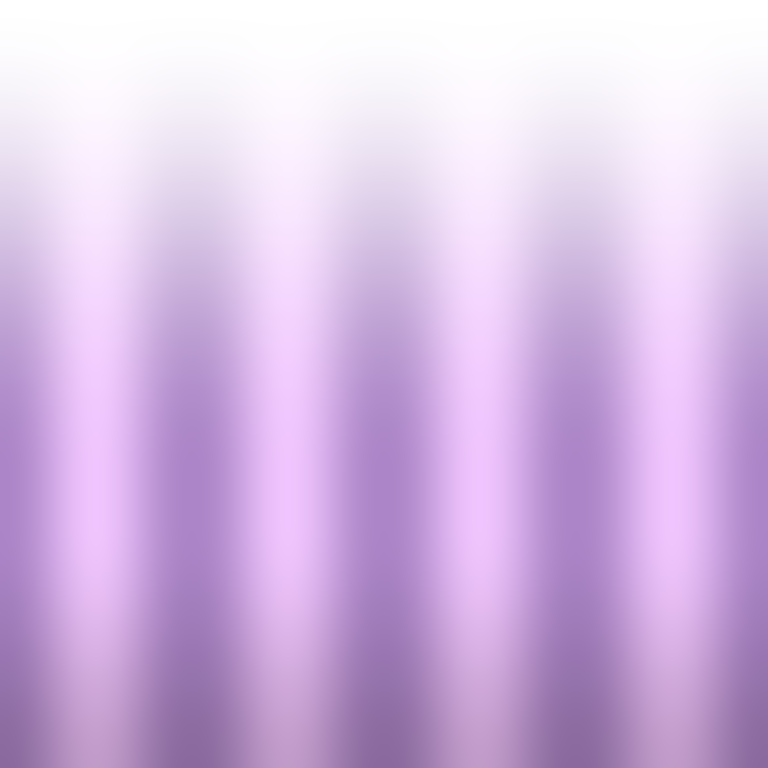
Reproduce this background procedurally as a Shadertoy shader.

```glsl
#define FOLDS 4.0
#define FOLD_SHARPNESS 1.15
#define CREST_COLOR vec3(0.94, 0.77, 0.995)
#define TROUGH_COLOR vec3(0.67, 0.52, 0.78)
#define MIST_COLOR vec3(1.0)
#define MIST_START 0.38
#define MIST_END 1.0
#define SHADE_START 0.32
#define SHADE_END -0.02
#define SHADE_TINT vec3(0.80, 0.79, 0.79)

const float TAU = 6.2831853;

// Height of the folded cloth: 0 in a trough, 1 on a crest
float foldHeight(float x) {
    float wave = 0.5 - 0.5 * cos(TAU * FOLDS * x);
    return pow(wave, FOLD_SHARPNESS);
}

void mainImage(out vec4 fragColor, in vec2 fragCoord) {
    vec2 uv = fragCoord / iResolution.xy;

    // Soft vertical folds
    vec3 color = mix(TROUGH_COLOR, CREST_COLOR, foldHeight(uv.x));

    // Shade along the lower edge
    float shade = 1.0 - smoothstep(SHADE_END, SHADE_START, uv.y);
    color *= mix(vec3(1.0), SHADE_TINT, shade);

    // White mist toward the top
    float mist = smoothstep(MIST_START, MIST_END, uv.y);
    color = mix(color, MIST_COLOR, mist);

    fragColor = vec4(color, 1.0);
}
```
